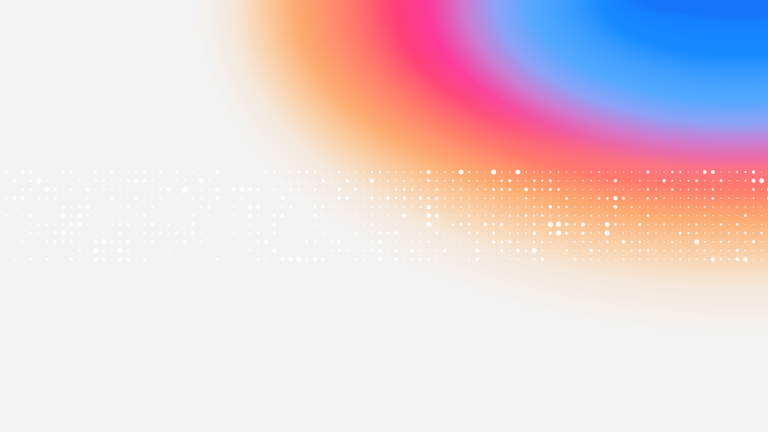
Write a WebGL 1 fragment shader that draws this background.

```glsl
precision highp float;
// Pale paper with a rainbow elliptical glow at the top right and a band of white halftone dots.

uniform vec2 u_resolution;

// Lengths are fractions of the canvas height.
#define GLOW_CENTER vec2(1.713, 1.0)
#define PAPER vec3(0.953, 0.953, 0.951)
#define DOT_ORIGIN vec2(0.0146, 0.3998)
#define DOT_PITCH vec2(0.0188, 0.0202)
#define DOT_ROWS 11.0
#define DOT_MIN 0.0011
#define DOT_MAX 0.0060
#define DOT_ALPHA 0.88
#define DOT_SKEW 2.6

float hash(vec2 p) {
  return fract(sin(dot(p, vec2(127.1, 311.7))) * 43758.5453);
}

float valueNoise(vec2 p) {
  vec2 i = floor(p);
  vec2 f = fract(p);
  f = f * f * (3.0 - 2.0 * f);
  float low = mix(hash(i), hash(i + vec2(1.0, 0.0)), f.x);
  float high = mix(hash(i + vec2(0.0, 1.0)), hash(i + vec2(1.0, 1.0)), f.x);
  return mix(low, high, f.y);
}

// Blends outward from the previous ellipse to the next one.
void addRing(inout vec3 color, inout vec2 inner, vec2 p, vec2 outer, vec3 next) {
  float beyond = max(length(p / inner) - 1.0, 0.0);
  float within = max(1.0 - length(p / outer), 0.0);
  color = mix(color, next, beyond / max(beyond + within, 0.0001));
  inner = outer;
}

vec3 glow(vec2 p) {
  // The pink rings are hotter on the left flank than below the center.
  float below = smoothstep(0.1, 0.9, abs(p.y) / max(length(p), 0.001));
  vec3 magenta = mix(vec3(0.99, 0.23, 0.61), vec3(0.92, 0.42, 0.66), below);
  vec3 rose = mix(vec3(1.0, 0.25, 0.47), vec3(0.98, 0.45, 0.52), below);

  vec3 color = vec3(0.08, 0.46, 0.98);
  vec2 radii = vec2(0.23, 0.035);
  addRing(color, radii, p, vec2(0.320, 0.130), vec3(0.09, 0.54, 1.00));
  addRing(color, radii, p, vec2(0.486, 0.235), vec3(0.33, 0.66, 1.00));
  addRing(color, radii, p, vec2(0.567, 0.287), vec3(0.55, 0.64, 0.97));
  addRing(color, radii, p, vec2(0.637, 0.331), vec3(0.80, 0.49, 0.82));
  addRing(color, radii, p, vec2(0.722, 0.366), magenta);
  addRing(color, radii, p, vec2(0.800, 0.392), rose);
  addRing(color, radii, p, vec2(0.903, 0.437), vec3(1.00, 0.48, 0.42));
  addRing(color, radii, p, vec2(1.030, 0.507), vec3(0.99, 0.67, 0.44));
  addRing(color, radii, p, vec2(1.106, 0.583), vec3(0.98, 0.81, 0.65));
  addRing(color, radii, p, vec2(1.176, 0.667), vec3(0.96, 0.91, 0.86));
  addRing(color, radii, p, vec2(1.262, 0.775), PAPER);
  return color;
}

// Coverage of the dot grid, with loosely clustered dot sizes.
float dots(vec2 uv, float pixel) {
  vec2 grid = (uv - DOT_ORIGIN) / DOT_PITCH;
  vec2 cell = floor(grid + 0.5);
  float inBand = step(-0.5, cell.y) * step(cell.y, DOT_ROWS - 0.5);
  float cluster = mix(0.65, 1.15, valueNoise(cell * 0.4 + 7.0));
  float size = pow(min(hash(cell + 3.0) * cluster, 1.0), DOT_SKEW);
  float radius = mix(DOT_MIN, DOT_MAX, size);
  float dist = length((grid - cell) * DOT_PITCH);
  return inBand * clamp((radius - dist) / pixel + 0.5, 0.0, 1.0);
}

void main() {
  vec2 uv = gl_FragCoord.xy / u_resolution.y;
  vec3 color = glow(uv - GLOW_CENTER);
  color = mix(color, vec3(1.0), DOT_ALPHA * dots(uv, 1.0 / u_resolution.y));
  gl_FragColor = vec4(color, 1.0);
}
```
